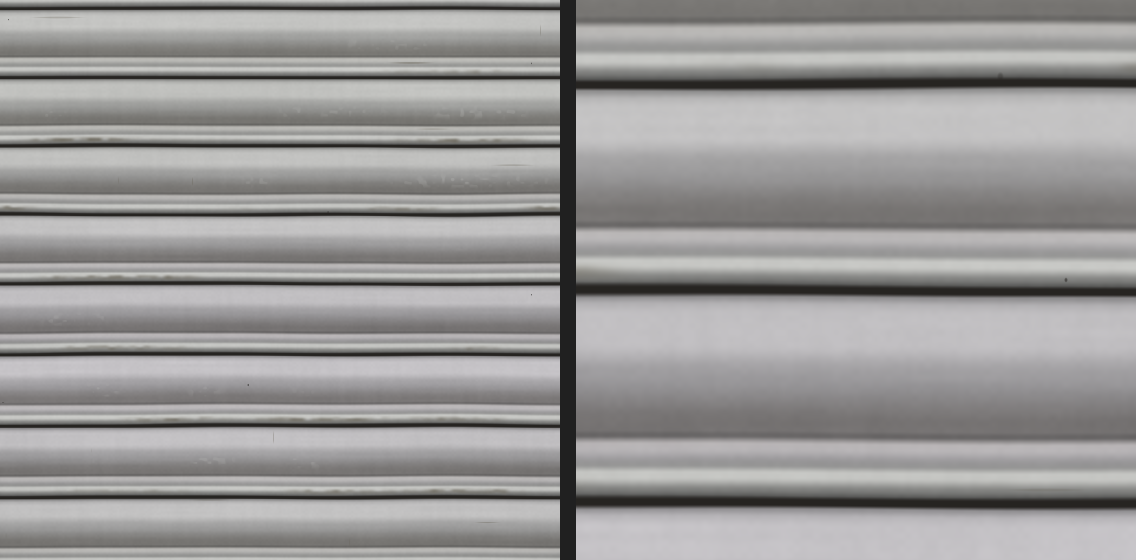
Left: the whole. Right: its middle third, enlarged.
Write a three.js fragment shader that draws this texture.

```glsl
// Closed metal roller shutter: eight horizontal slats, each a broad rounded face
// above a double ridge and a dark gap. A shading profile runs down every slat;
// wrapping noise adds brushed grain, grime on the lips, scuffs and small marks.

varying vec2 vUv;

const float SLATS = 8.0;
const float TAU = 6.28318;
const vec3 GAP_COLOR = vec3(0.15, 0.14, 0.13);
const vec3 GRIME_COLOR = vec3(0.40, 0.38, 0.33);
const vec3 SCUFF_COLOR = vec3(0.74, 0.74, 0.73);
const vec3 WARM_TINT = vec3(0.997, 1.0, 0.985);
const vec3 COOL_TINT = vec3(1.0, 0.988, 1.006);

float hash(vec2 p) {
  return fract(sin(dot(p, vec2(127.1, 311.7))) * 43758.5453);
}

// Value noise that wraps after a whole number of cells
float noise(vec2 uv, vec2 cells) {
  vec2 p = uv * cells;
  vec2 i = floor(p);
  vec2 f = fract(p);
  f = f * f * (3.0 - 2.0 * f);
  vec2 a = mod(i, cells);
  vec2 b = mod(i + 1.0, cells);
  return mix(mix(hash(a), hash(vec2(b.x, a.y)), f.x),
             mix(hash(vec2(a.x, b.y)), hash(b), f.x), f.y);
}

// Soft band of given half width around a centre
float band(float x, float center, float halfWidth) {
  return 1.0 - smoothstep(0.0, halfWidth, abs(x - center));
}

// Brightness down one slat: t is 0 below the upper gap, 1 at the lower gap
float slatShade(float t) {
  float v = mix(0.66, 0.765, smoothstep(0.02, 0.12, t));
  v = mix(v, 0.64, smoothstep(0.25, 0.39, t));
  v = mix(v, 0.47, smoothstep(0.36, 0.64, t));
  v -= 0.05 * band(t, 0.685, 0.025);
  v = mix(v, 0.73, smoothstep(0.69, 0.73, t));   // upper ridge
  v = mix(v, 0.59, smoothstep(0.745, 0.82, t));
  v = mix(v, 0.78, smoothstep(0.825, 0.865, t)); // lower ridge
  v = mix(v, 0.49, smoothstep(0.88, 0.95, t));
  return mix(v, 0.31, smoothstep(0.94, 0.985, t));
}

// Small elliptical marks scattered over the wrapping canvas
float marks(vec2 uv, vec2 size, float seed) {
  float m = 0.0;
  for (int i = 0; i < 7; i++) {
    float k = float(i) + seed;
    vec2 center = vec2(hash(vec2(k, 1.3)), hash(vec2(k, 4.7)));
    vec2 d = fract(uv - center + 0.5) - 0.5;
    float scale = mix(0.5, 1.0, hash(vec2(k, 8.1)));
    float strength = mix(0.3, 1.0, hash(vec2(k, 2.9)));
    m = max(m, strength * (1.0 - smoothstep(0.3, 1.0, length(d / (size * scale)))));
  }
  return m;
}

void main() {
  vec2 uv = vUv;
  float down = 1.0 - uv.y;

  // Slat coordinate, with slightly uneven spacing and wavering edges
  float s = down * SLATS - 0.115 + 0.031 * (1.0 - cos(TAU * (down - 0.014)));
  s += 0.022 * (noise(uv, vec2(5.0, 8.0)) - 0.5);
  float t = fract(s);
  float slat = mod(floor(s), SLATS);

  // Metal shading, with slow drift and fine brushed grain
  float shade = slatShade(t);
  shade += 0.018 * (hash(vec2(slat, 5.0)) - 0.5);
  shade += 0.020 * (noise(uv, vec2(4.0, 16.0)) - 0.5);
  shade += 0.014 * (noise(uv, vec2(9.0, 190.0)) - 0.5);
  shade += 0.012 * (noise(uv, vec2(90.0, 24.0)) - 0.5);
  shade += 0.012 * (noise(uv, vec2(256.0, 256.0)) - 0.5);
  float cool = 0.5 + 0.5 * cos(TAU * (down - 0.65));
  cool *= 1.0 - smoothstep(0.78, 0.86, t);
  vec3 color = shade * mix(WARM_TINT, COOL_TINT, cool);
  color *= mix(vec3(1.0), vec3(1.0, 0.985, 0.965), band(t, 0.63, 0.2));

  // Grime collected along the lower lip
  float patches = smoothstep(0.45, 0.85, noise(uv, vec2(7.0, 8.0)));
  float grain = noise(uv, vec2(80.0, 120.0));
  float grime = patches * grain * band(t, 0.915, 0.06);
  color = mix(color, GRIME_COLOR, 0.75 * grime);

  // Pale scuffs on the shaded half of the face
  float scuff = smoothstep(0.62, 0.9, noise(uv, vec2(120.0, 150.0)));
  scuff *= smoothstep(0.6, 0.9, noise(uv, vec2(11.0, 8.0))) * band(t, 0.5, 0.14);
  color = mix(color, SCUFF_COLOR, 0.3 * scuff);

  // Stains, upright scratches and dark specks
  color = mix(color, GRIME_COLOR, 0.4 * marks(uv, vec2(0.055, 0.0025), 11.0));
  color = mix(color, GRIME_COLOR, 0.35 * marks(uv, vec2(0.0016, 0.014), 31.0));
  color = mix(color, GAP_COLOR, 0.6 * marks(uv, vec2(0.0025, 0.0035), 53.0));

  // Dark gap between slats and the soft shadow under it
  float gapDistance = min(t, 1.0 - t);
  float gapWidth = 0.030 + 0.014 * noise(uv, vec2(6.0, 8.0));
  float gap = 1.0 - smoothstep(0.010, gapWidth, gapDistance);
  color *= 1.0 - 0.18 * (1.0 - smoothstep(0.02, 0.07, t));
  color = mix(color, GAP_COLOR, gap);

  gl_FragColor = vec4(color, 1.0);
}
```
